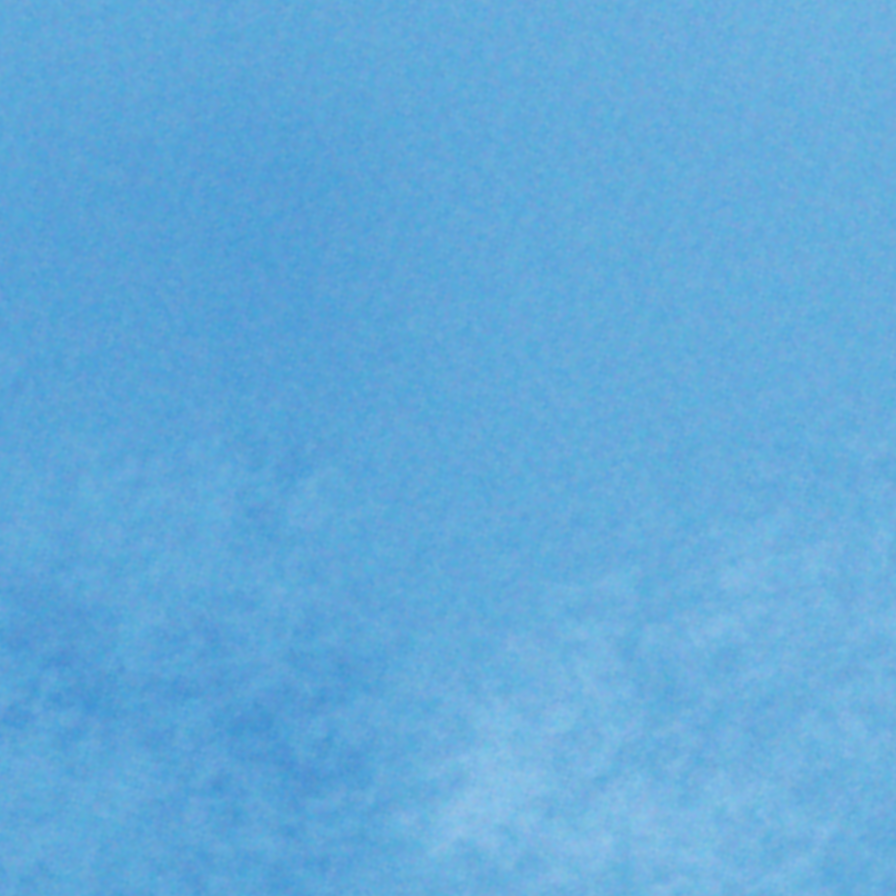
A WebGL 1 fragment shader for this texture:

```glsl
precision highp float;
// A soft blue sky with thin mottled cloud in its lower half and fine coloured grain.

uniform vec2 u_resolution;

float hash(vec2 p) {
  return fract(sin(dot(p, vec2(127.1, 311.7))) * 43758.5453);
}

float valueNoise(vec2 p) {
  vec2 cell = floor(p);
  vec2 f = fract(p);
  f = f * f * (3.0 - 2.0 * f);
  float low = mix(hash(cell), hash(cell + vec2(1.0, 0.0)), f.x);
  float high = mix(hash(cell + vec2(0.0, 1.0)), hash(cell + vec2(1.0, 1.0)), f.x);
  return mix(low, high, f.y);
}

// Layered noise, centred on zero
float fbm(vec2 p) {
  float sum = 0.0;
  float weight = 0.5;
  for (int i = 0; i < 4; i++) {
    sum += weight * (valueNoise(p) - 0.5);
    p = mat2(1.6, 1.2, -1.2, 1.6) * p + 7.3;
    weight *= 0.5;
  }
  return sum;
}

// Soft elliptical patch, one at its centre
float patchAt(vec2 p, vec2 centre, vec2 radius) {
  vec2 d = (p - centre) / radius;
  return exp(-dot(d, d));
}

vec2 rotate(vec2 p, float angle) {
  float c = cos(angle);
  float s = sin(angle);
  return vec2(c * p.x + s * p.y, c * p.y - s * p.x);
}

// Broad light and shade of the sky
float skyLight(vec2 p) {
  float light = 0.37 + 0.20 * smoothstep(0.25, 0.95, p.x);
  light += 0.08 * smoothstep(0.8, 1.0, p.y);
  light -= 0.15 * patchAt(p, vec2(0.32, 0.68), vec2(0.16, 0.28));
  light -= 0.10 * patchAt(p, vec2(0.05, 0.70), vec2(0.16, 0.24));
  light -= 0.13 * patchAt(p, vec2(0.24, 0.21), vec2(0.20, 0.09));
  light -= 0.10 * patchAt(p, vec2(0.04, 0.28), vec2(0.10, 0.08));
  light -= 0.14 * patchAt(p, vec2(0.30, 0.08), vec2(0.12, 0.12));
  light -= 0.14 * patchAt(p, vec2(0.76, 0.23), vec2(0.10, 0.04));
  light += 0.34 * patchAt(p, vec2(0.54, 0.10), vec2(0.11, 0.13));
  light += 0.24 * patchAt(p, vec2(0.76, 0.07), vec2(0.16, 0.12));
  light += 0.16 * patchAt(p, vec2(0.90, 0.31), vec2(0.14, 0.12));
  light += 0.20 * patchAt(p, vec2(0.64, 0.24), vec2(0.12, 0.08));
  light += 0.08 * patchAt(p, vec2(0.20, 0.44), vec2(0.22, 0.07));
  light += 0.08 * patchAt(p, vec2(0.14, 0.12), vec2(0.10, 0.08));
  return light;
}

// Small mottled puffs, strongest toward the bottom
float cloudPuffs(vec2 p) {
  float edge = 0.50 - 0.08 * patchAt(p, vec2(0.52, 0.5), vec2(0.14, 1.0))
             + 0.12 * smoothstep(0.65, 1.0, p.x);
  float cover = 1.0 - smoothstep(edge - 0.24, edge + 0.08, p.y);
  vec2 warp = vec2(fbm(p * 14.0), fbm(p * 14.0 + 31.0));
  vec2 q = rotate(p, 0.4) + 0.03 * warp;
  float puffs = 0.40 * fbm(q * vec2(22.0, 28.0)) + 0.62 * fbm(q * vec2(40.0, 50.0) + 5.0);
  return cover * puffs;
}

// Short slanted ripples of bright cloud
float cloudStreaks(vec2 p) {
  float cover = patchAt(p, vec2(0.16, 0.45), vec2(0.13, 0.07))
              + patchAt(p, vec2(0.32, 0.45), vec2(0.08, 0.09))
              + 0.4 * patchAt(p, vec2(0.44, 0.65), vec2(0.04, 0.06))
              + 0.6 * patchAt(p, vec2(0.02, 0.57), vec2(0.025, 0.04));
  vec2 q = rotate(p + 0.02 * fbm(p * 16.0), 0.75);
  return cover * fbm(q * vec2(26.0, 52.0));
}

vec3 skyColour(float light) {
  vec3 deep = vec3(0.28, 0.58, 0.82);
  vec3 middle = vec3(0.385, 0.67, 0.86);
  vec3 pale = vec3(0.54, 0.76, 0.91);
  vec3 colour = mix(deep, middle, smoothstep(-0.1, 0.5, light));
  return mix(colour, pale, smoothstep(0.4, 1.1, light));
}

// Fine grain, different in each channel
vec3 colourGrain(vec2 p) {
  vec2 fine = rotate(p, 0.5) * 235.0;
  vec2 coarse = rotate(p, -0.4) * 115.0;
  vec3 small = vec3(valueNoise(fine), valueNoise(fine + 41.0), valueNoise(fine + 83.0));
  vec3 large = vec3(valueNoise(coarse + 17.0), valueNoise(coarse + 59.0), 0.5);
  return (small - 0.5) * vec3(0.075, 0.046, 0.040) + (large - 0.5) * vec3(0.065, 0.028, 0.0);
}

void main() {
  vec2 p = gl_FragCoord.xy / u_resolution;
  float light = skyLight(p) + 0.05 * fbm(p * 6.0);
  light += 0.85 * cloudPuffs(p) + 0.60 * cloudStreaks(p);
  gl_FragColor = vec4(skyColour(light) + colourGrain(p), 1.0);
}
```
